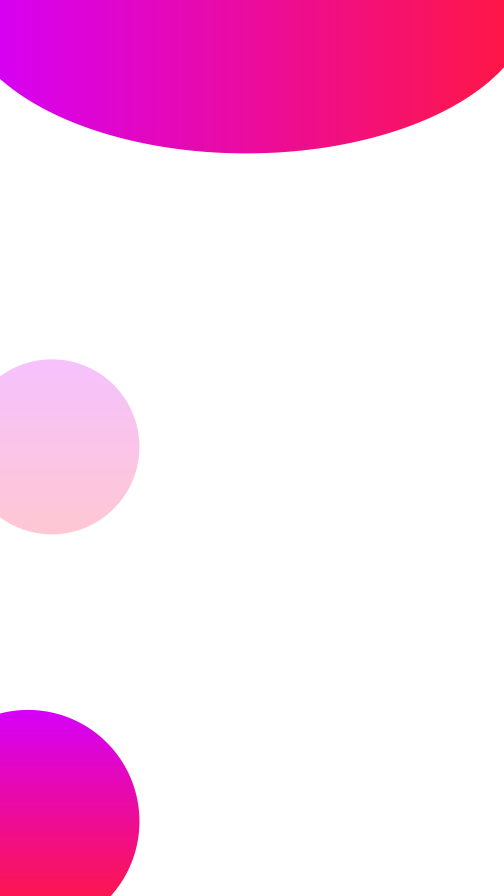
Reproduce this background procedurally as a Shadertoy shader.

```glsl
// Three soft-edged gradient shapes on white: a wide ellipse hanging from the top,
// a pale disc at the left and a vivid disc in the lower left corner.
// Each is an ellipse distance mask filled by one shared violet-to-red ramp.

// Lengths are in canvas widths, with the origin at the lower left.
const vec3 PAPER  = vec3(1.0);
const vec3 VIOLET = vec3(0.835, 0.0, 0.976);
const vec3 RED    = vec3(1.0, 0.09, 0.267);

const vec2 CANOPY_CENTER = vec2(0.4884, 1.7778);
const vec2 CANOPY_RADII  = vec2(0.5694, 0.3044);
const vec2 CANOPY_RAMP   = vec2(-0.035, 1.02);    // x of violet, x of red

const vec2  PALE_CENTER  = vec2(0.1030, 0.8912);
const float PALE_RADIUS  = 0.1736;
const vec2  PALE_RAMP    = vec2(1.0648, 0.7176);  // y of violet, y of red
const float PALE_OPACITY = 0.24;

const vec2  VIVID_CENTER = vec2(0.0556, 0.1481);
const float VIVID_RADIUS = 0.2211;
const vec2  VIVID_RAMP   = vec2(0.3692, -0.0278);

// Approximate signed distance to an axis-aligned ellipse (exact for a circle)
float ellipseDistance(vec2 p, vec2 radii) {
    float k = length(p / radii);
    float slope = length(p / (radii * radii));
    return k * (k - 1.0) / max(slope, 1e-4);
}

// Coverage with an edge one pixel wide
float coverage(float signedDistance) {
    return clamp(0.5 - signedDistance * iResolution.x, 0.0, 1.0);
}

// Linear ramp from violet at ends.x to red at ends.y
vec3 ramp(float position, vec2 ends) {
    float t = (position - ends.x) / (ends.y - ends.x);
    return mix(VIOLET, RED, clamp(t, 0.0, 1.0));
}

void mainImage(out vec4 fragColor, in vec2 fragCoord) {
    vec2 p = fragCoord / iResolution.x;

    float canopy = coverage(ellipseDistance(p - CANOPY_CENTER, CANOPY_RADII));
    float pale   = coverage(ellipseDistance(p - PALE_CENTER, vec2(PALE_RADIUS)));
    float vivid  = coverage(ellipseDistance(p - VIVID_CENTER, vec2(VIVID_RADIUS)));

    // Layer the shapes over the paper
    vec3 color = PAPER;
    color = mix(color, ramp(p.x, CANOPY_RAMP), canopy);
    color = mix(color, ramp(p.y, PALE_RAMP), pale * PALE_OPACITY);
    color = mix(color, ramp(p.y, VIVID_RAMP), vivid);

    fragColor = vec4(color, 1.0);
}
```
